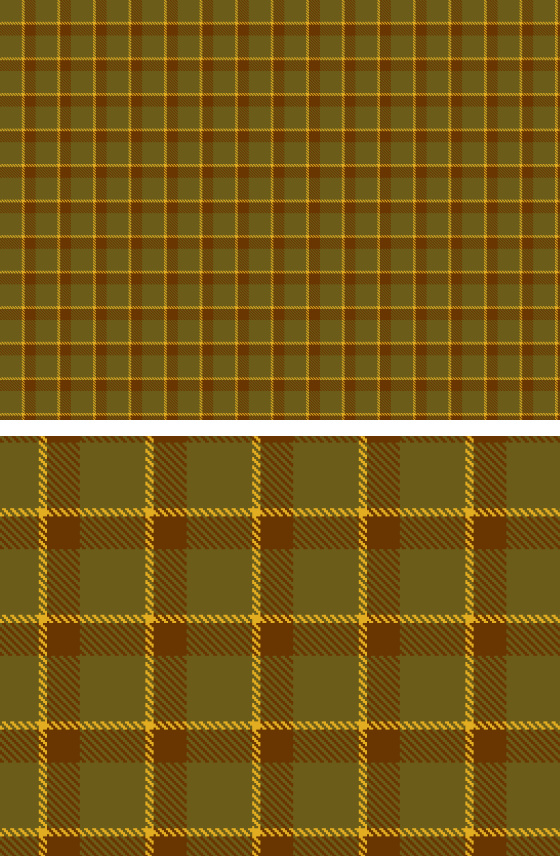
Top, the full canvas; bottom, a detail of the centre.
A Shadertoy shader for this pattern:

```glsl
const float REPEATS_DOWN = 11.815;   // setts per canvas height
const float OLIVE_THREADS = 32.0;
const float GOLD_THREADS = 4.0;
const float BROWN_THREADS = 16.0;
const float TWILL_STEP = 4.0;        // threads per twill cycle, half over and half under
const int SAMPLES = 5;               // antialiasing grid per side

const vec3 OLIVE = vec3(0.42, 0.365, 0.10);
const vec3 GOLD = vec3(0.89, 0.68, 0.13);
const vec3 BROWN = vec3(0.412, 0.208, 0.0);

const float SETT = OLIVE_THREADS + GOLD_THREADS + BROWN_THREADS;

// Colour of one thread by its place in the sett
vec3 threadColor(float thread) {
    float place = mod(thread, SETT);
    if (place < OLIVE_THREADS) return OLIVE;
    return place < OLIVE_THREADS + GOLD_THREADS ? GOLD : BROWN;
}

// Twill weave: warp and weft take turns on top along a diagonal
vec3 weave(vec2 position) {
    vec2 thread = floor(position);
    bool warpOnTop = mod(thread.x - thread.y, TWILL_STEP) < 0.5 * TWILL_STEP;
    return threadColor(warpOnTop ? thread.x : thread.y);
}

void mainImage(out vec4 fragColor, in vec2 fragCoord) {
    float threadsPerPixel = REPEATS_DOWN * SETT / iResolution.y;

    // The sett is counted from the top left corner
    vec2 corner = vec2(fragCoord.x, iResolution.y - fragCoord.y) - 0.5;

    // Average the weave over the pixel
    vec3 color = vec3(0.0);
    for (int j = 0; j < SAMPLES; j++) {
        for (int i = 0; i < SAMPLES; i++) {
            vec2 offset = (vec2(i, j) + 0.5) / float(SAMPLES);
            color += weave((corner + offset) * threadsPerPixel);
        }
    }
    fragColor = vec4(color / float(SAMPLES * SAMPLES), 1.0);
}
```
